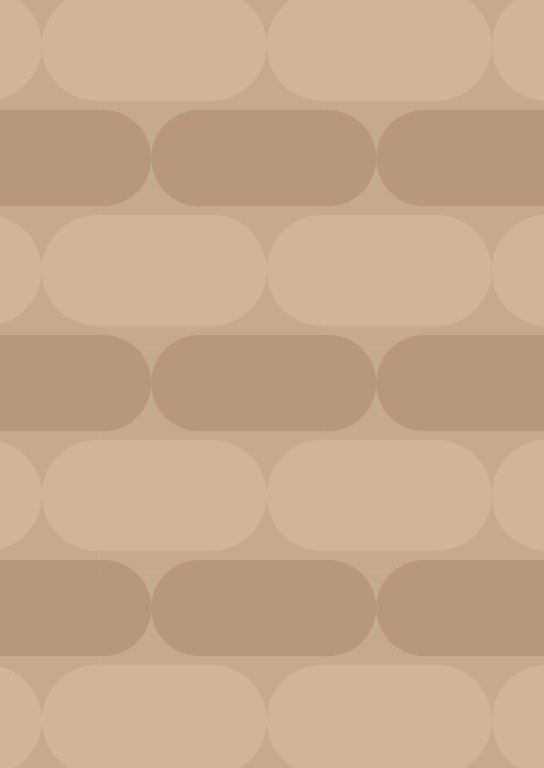
Give the GLSL for this pattern, as a Shadertoy shader.

```glsl
#define PERIOD 0.2929
#define LIGHT_CENTER vec2(0.2008, 0.0622)
#define DARK_CENTER vec2(0.3434, 0.2083)
#define LIGHT_RADIUS 0.0722
#define DARK_RADIUS 0.0626
#define SEAM_ORIGIN vec2(0.1291, 0.2545)
#define SEAM_STRENGTH 0.006
#define GROUND_COLOR vec3(0.773, 0.667, 0.557)
#define LIGHT_COLOR vec3(0.816, 0.710, 0.596)
#define DARK_COLOR vec3(0.718, 0.596, 0.478)

// Offset from the nearest lattice point, in canvas heights
vec2 repeatCell(vec2 p, vec2 center) {
    return (fract((p - center) / PERIOD + 0.5) - 0.5) * PERIOD;
}

// Horizontal capsule whose round ends touch the cell sides
float capsuleDistance(vec2 p, float radius) {
    p.x -= clamp(p.x, radius - 0.5 * PERIOD, 0.5 * PERIOD - radius);
    return length(p) - radius;
}

float coverage(float dist, float pixel) {
    return clamp(0.5 - dist / pixel, 0.0, 1.0);
}

void mainImage(out vec4 fragColor, in vec2 fragCoord) {
    float pixel = 1.0 / iResolution.y;
    vec2 p = fragCoord * pixel;

    // Alternating rows of pale and dark capsules
    float lightShape = capsuleDistance(repeatCell(p, LIGHT_CENTER), LIGHT_RADIUS);
    float darkShape = capsuleDistance(repeatCell(p, DARK_CENTER), DARK_RADIUS);
    vec3 color = mix(GROUND_COLOR, LIGHT_COLOR, coverage(lightShape, pixel));
    color = mix(color, DARK_COLOR, coverage(darkShape, pixel));

    // Barely visible seams between tiles
    vec2 seam = abs(repeatCell(p, SEAM_ORIGIN));
    color += SEAM_STRENGTH * coverage(min(seam.x, seam.y) - 0.0007, pixel);

    fragColor = vec4(color, 1.0);
}
```
